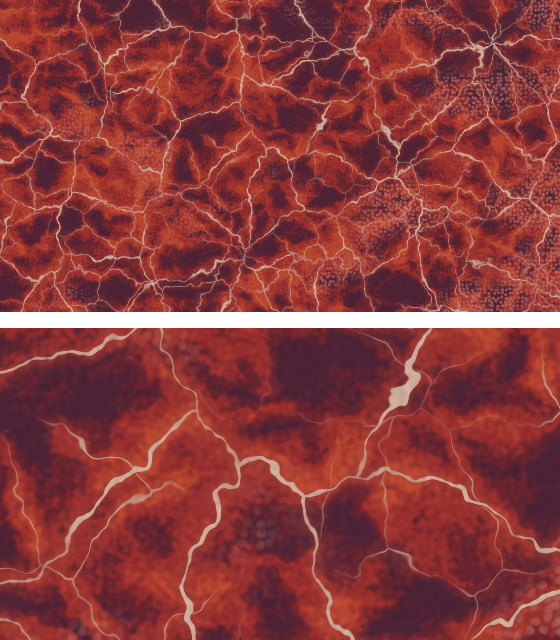
Top, the full canvas; bottom, a detail of the centre.
Write a Shadertoy shader that draws this texture.

```glsl
vec2 hash2(vec2 c) {
    vec3 h = fract(c.xyx * vec3(0.1031, 0.1030, 0.0973));
    h += dot(h, h.yzx + 33.33);
    return fract((h.xx + h.yz) * h.zy);
}

float corner(vec2 cell, vec2 offset) {
    return dot(hash2(cell) * 2.0 - 1.0, offset);
}

float gradientNoise(vec2 p) {
    vec2 i = floor(p), f = fract(p);
    vec2 u = f * f * f * (f * (f * 6.0 - 15.0) + 10.0);
    vec2 e = vec2(1, 0);
    return mix(mix(corner(i, f), corner(i + e, f - e), u.x),
               mix(corner(i + e.yx, f - e.yx), corner(i + 1.0, f - 1.0), u.x), u.y);
}

float fbm(vec2 p) {
    float sum = 0.0, amp = 0.5;
    for (int i = 0; i < 5; i++) {
        sum += amp * gradientNoise(p);
        p = mat2(1.6, 1.2, -1.2, 1.6) * p + 17.3;
        amp *= 0.5;
    }
    return sum;
}

// Distance to the nearest Voronoi border, in canvas units
float crackDistance(vec2 p, vec2 size) {
    vec2 base = floor(p / size), nearest = vec2(9);
    for (int y = -2; y <= 2; y++)
    for (int x = -2; x <= 2; x++) {
        vec2 cell = base + vec2(x, y);
        vec2 r = (cell + hash2(cell + 40.0)) * size - p;
        if (dot(r, r) < dot(nearest, nearest)) nearest = r;
    }
    float d = 9.0;
    for (int y = -2; y <= 2; y++)
    for (int x = -2; x <= 2; x++) {
        vec2 cell = base + vec2(x, y);
        vec2 r = (cell + hash2(cell + 40.0)) * size - p;
        vec2 gap = r - nearest;
        if (dot(gap, gap) > 1e-7) d = min(d, dot(0.5 * (nearest + r), normalize(gap)));
    }
    return d;
}

// Round salt grains, one per jittered cell
float speckles(vec2 p) {
    vec2 base = floor(p);
    float d = 9.0;
    for (int y = -1; y <= 1; y++)
    for (int x = -1; x <= 1; x++) {
        vec2 cell = base + vec2(x, y);
        d = min(d, length(cell + 0.15 + 0.7 * hash2(cell) - p));
    }
    return 1.0 - smoothstep(0.22, 0.5, d);
}

void mainImage(out vec4 fragColor, in vec2 fragCoord) {
    float px = 1.0 / iResolution.y;
    vec2 p = fragCoord * px;
    float across = fragCoord.x / iResolution.x;

    // Jagged domain warp
    vec2 warp = 0.10 * vec2(fbm(p * 6.0), fbm(p * 6.0 + 31.0));
    warp += 0.014 * vec2(gradientNoise(p * 38.0), gradientNoise(p * 38.0 + 57.0));
    vec2 q = p + warp;
    float mainCrack = crackDistance(q + 3.0, vec2(0.25, 0.175));
    float fineCrack = crackDistance(q + 8.0, vec2(0.145, 0.10));

    // Ground: dark plates with hot rims
    float plate = smoothstep(0.0, 0.045, min(mainCrack, fineCrack * 1.6));
    float grain = gradientNoise(p * 130.0);
    float heat = 0.61 - 0.32 * plate + 1.5 * fbm(q * vec2(3.5, 6.0) + 5.0)
               + 1.0 * fbm(q * vec2(15.0, 22.0)) + 0.16 * grain;
    heat -= 0.10 * smoothstep(0.6, 1.0, p.y);
    vec3 color = mix(vec3(0.30, 0.135, 0.205), vec3(0.41, 0.14, 0.18), smoothstep(0.12, 0.36, heat));
    color = mix(color, vec3(0.59, 0.18, 0.175), smoothstep(0.33, 0.55, heat));
    color = mix(color, vec3(0.72, 0.27, 0.18), smoothstep(0.55, 0.88, heat));

    // Pink salt bloom, strongest on the right
    float bloom = fbm(p * vec2(3.0, 4.5) + 21.0) + 0.16 * smoothstep(0.5, 1.0, across);
    float salt = smoothstep(0.04, 0.28, bloom);
    vec3 pink = vec3(0.74, 0.43, 0.39);
    color = mix(color, pink, 0.65 * salt * speckles(p * 75.0 + 3.0 * warp));
    color = mix(color, pink, 0.35 * salt * smoothstep(-0.1, 0.35, fbm(p * 26.0) + 0.3 * grain));

    // Pale veins of uneven width with a rosy halo
    float swell = fbm(p * 9.0 + 70.0);
    float mainWidth = 0.0021 + 0.007 * max(swell, -0.12) + 0.0012 * grain;
    float mainVein = 1.0 - smoothstep(mainWidth - 0.7 * px, mainWidth + 0.8 * px, mainCrack);
    mainVein *= 0.6 + 0.4 * smoothstep(-0.15, 0.1, swell);
    float fineVein = 1.0 - smoothstep(0.0010 - 0.7 * px, 0.0010 + 0.8 * px, fineCrack);
    float fineMask = smoothstep(-0.14, 0.12, fbm(p * 4.0 + 90.0));
    fineVein *= 0.85 * fineMask;
    float halo = max(exp(-mainCrack / 0.008), 0.7 * fineMask * exp(-fineCrack / 0.006));
    color = mix(color, vec3(0.71, 0.33, 0.27), 0.45 * halo);
    color = mix(color, vec3(0.80, 0.67, 0.60), max(mainVein, fineVein));

    color *= 1.0 + 0.12 * grain;
    fragColor = vec4(color, 1.0);
}
```
